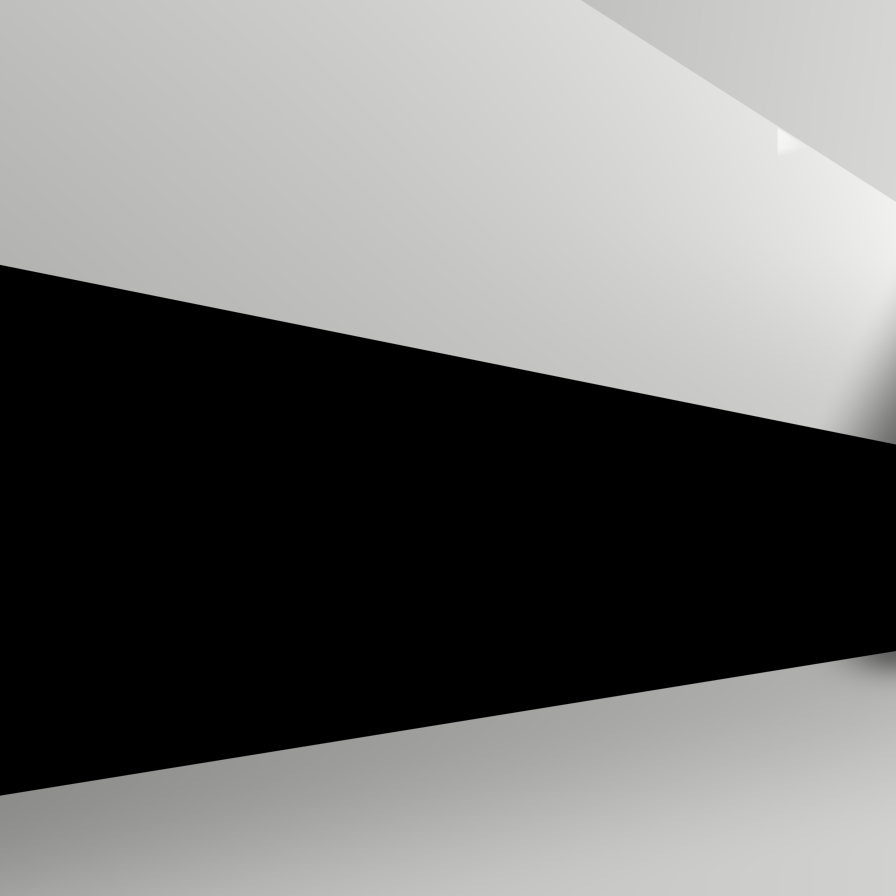
Give the GLSL for this background, as a WebGL 1 fragment shader.

```glsl
precision highp float;

uniform vec2 u_resolution;

const vec3 WARM_GREY = vec3(1.0, 1.0, 0.994);

// Signed height of p above a line through (0, start) with the given slope
float aboveLine(vec2 p, float start, float slope) {
    return (p.y - start - slope * p.x) / sqrt(1.0 + slope * slope);
}

float coverage(float dist, float pixel) {
    return smoothstep(-0.75 * pixel, 0.75 * pixel, dist);
}

// Wall brightens to the upper right, with a soft shadow at the right edge
float wallShade(vec2 p, float height) {
    float glow = 0.09 * pow(p.x, 4.0) * smoothstep(0.0, 0.22, height);
    float shadowDepth = p.x - 0.93 - 0.5 * (p.y - 0.52);
    float shadow = 0.42 * smoothstep(-0.03, 0.10, shadowDepth);
    return 0.70 + 0.11 * p.x + 0.17 * height + glow - shadow;
}

float ceilingShade(vec2 p) {
    return 0.755 + 0.23 * (p.x - 0.65) + 0.03 * (1.0 - p.y);
}

// Floor fades darker towards the band, with a small corner shadow
float floorShade(vec2 p, float depth) {
    float light = 0.17 * (1.0 - 0.3 * p.x) * smoothstep(0.0, 0.22, depth);
    vec2 corner = (p - vec2(1.0, 0.273)) / vec2(0.055, 0.026);
    return 0.55 + 0.15 * p.x + light - 0.32 * exp(-dot(corner, corner));
}

// Small wedge of reflected light, fading to the right
float glint(vec2 p, float pixel) {
    float left = coverage(p.x - 0.868, pixel);
    float bottom = smoothstep(-0.006, 0.006, p.y - 0.829 - 0.2 * (p.x - 0.868));
    float top = coverage(0.857 - 0.64 * (p.x - 0.868) - p.y, pixel);
    return left * bottom * top * (1.0 - smoothstep(0.868, 0.91, p.x));
}

void main() {
    vec2 p = gl_FragCoord.xy / u_resolution;
    float pixel = 1.0 / min(u_resolution.x, u_resolution.y);

    float bandTop = aboveLine(p, 0.7044, -0.2005);
    float bandBottom = aboveLine(p, 0.1120, 0.1614);
    float ceilingEdge = aboveLine(p, 1.4150, -0.6403);

    // Upper planes
    float wall = wallShade(p, max(bandTop, 0.0)) + 0.06 * glint(p, pixel);
    float upper = mix(wall, ceilingShade(p), coverage(ceilingEdge, pixel));

    // Black band between the upper planes and the floor
    float shade = upper * coverage(bandTop, pixel);
    shade += floorShade(p, max(-bandBottom, 0.0)) * coverage(-bandBottom, pixel);

    gl_FragColor = vec4(clamp(shade, 0.0, 1.0) * WARM_GREY, 1.0);
}
```
